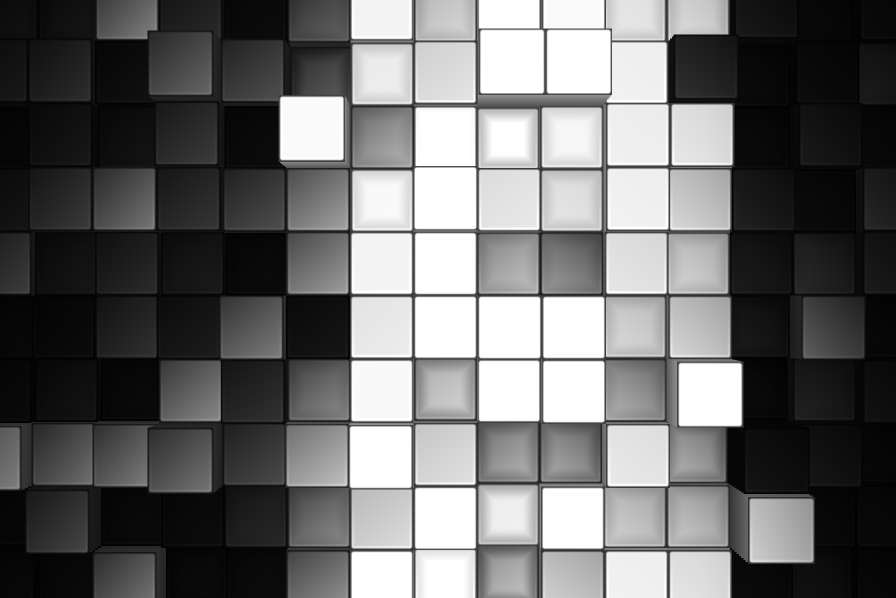
Give the GLSL for this background, as a WebGL 1 fragment shader.

```glsl
precision highp float;
uniform vec2 u_resolution;

#define PITCH 0.1065
#define ORIGIN vec2(0.049, 0.006)
#define DEPTH_STEP 0.008
#define REST_LEVEL 3.0
#define TOP_LEVEL 10
#define GAP 0.022
#define ROUNDING 0.04
#define WALL_SHADE 0.55
#define SEED 3.7

float hash(vec2 p) {
  return fract(sin(dot(p, vec2(127.1, 311.7)) + SEED) * 43758.5453);
}

// Overrides tone and level of a single feature block
void feature(inout vec2 block, vec2 cell, vec2 at, float tone, float level) {
  vec2 d = abs(cell - at);
  if (max(d.x, d.y) < 0.5) block = vec2(tone, level);
}

// Block in a cell: x = tone, y = height level
vec2 blockAt(vec2 cell) {
  float h = hash(cell);
  float h2 = hash(cell + 41.3);

  // Bright vertical band, soft on the left and abrupt on the right
  float band = smoothstep(-4.0, -1.6, cell.x) * step(cell.x, 3.5);
  band *= mix(1.0, 0.78, smoothstep(0.0, 3.0, cell.x));
  float dark = 0.035 + 0.36 * pow(h2, 4.0);
  float bright = 1.12 - 0.65 * h * h;
  vec2 block = vec2(mix(dark, bright, band), floor(6.0 * mix(1.0 - h, h2, 0.5)));

  // Raised light blocks
  feature(block, cell, vec2(-3.0, 2.0), 0.98, 9.0);
  feature(block, cell, vec2(0.0, 3.0), 1.08, 9.0);
  feature(block, cell, vec2(1.0, 3.0), 1.08, 9.0);
  feature(block, cell, vec2(3.0, -2.0), 1.05, 8.0);
  feature(block, cell, vec2(4.0, -4.0), 0.8, 10.0);
  feature(block, cell, vec2(-8.0, -3.0), 0.62, 6.0);
  // Grey and black blocks
  feature(block, cell, vec2(-5.0, 3.0), 0.28, 8.0);
  feature(block, cell, vec2(-5.0, -3.0), 0.32, 8.0);
  feature(block, cell, vec2(-3.0, -1.0), 0.06, 3.0);
  feature(block, cell, vec2(3.0, 3.0), 0.13, 6.0);
  feature(block, cell, vec2(4.0, -3.0), 0.06, 8.0);
  return block;
}

// Front face: gradient, recess shadow, lit rim and dark gap
float faceShade(vec2 q, vec2 cell, vec2 block) {
  float tone = block.x;
  vec2 fromEdge = 0.5 - abs(q - 0.5);
  float edge = min(fromEdge.x, fromEdge.y);

  // Darker faces carry the stronger sheen toward the bright band
  float across = cell.x < 0.5 ? q.x : 1.0 - q.x;
  float sheen = 0.55 + 0.4 * across + 0.5 * (1.0 - q.y);
  float shade = tone * mix(sheen, 1.0, smoothstep(0.3, 1.0, tone));

  float recess = clamp(1.0 - block.y / REST_LEVEL, 0.0, 1.0);
  shade *= 1.0 - 0.45 * recess * (1.0 - smoothstep(0.0, 0.3, edge));

  float rim = smoothstep(GAP, 0.045, edge) * (1.0 - smoothstep(0.045, 0.08, edge));
  shade += rim * (0.02 + 0.12 * tone) * (1.0 - q.y);

  vec2 corner = abs(q - 0.5) - 0.5 + GAP + ROUNDING;
  float box = length(max(corner, 0.0)) + min(max(corner.x, corner.y), 0.0) - ROUNDING;
  return mix(shade, tone * 0.25, smoothstep(-0.02, 0.015, box));
}

// Walks from the nearest level down until a block is met
float scene(vec2 p) {
  float shade = 0.0;
  for (int k = TOP_LEVEL; k >= 0; k--) {
    float level = float(k);
    float scale = 1.0 + (level - REST_LEVEL) * DEPTH_STEP;
    vec2 g = (p / scale - ORIGIN) / PITCH;
    vec2 cell = floor(g);
    vec2 block = blockAt(cell);
    if (block.y > level - 0.5) {
      float below = block.y - level;
      if (below < 0.5) shade = faceShade(g - cell, cell, block);
      else shade = block.x * WALL_SHADE * (1.0 - 0.06 * below);
      break;
    }
  }
  // Falloff toward the far sides
  return shade * (1.0 - 0.4 * smoothstep(0.4, 0.8, abs(p.x)));
}

void main() {
  // Four samples smooth the edges
  float shade = 0.0;
  for (int i = 0; i < 4; i++) {
    float n = float(i);
    vec2 offset = vec2(mod(n, 2.0), floor(n / 2.0)) * 0.5 - 0.25;
    vec2 p = (gl_FragCoord.xy + offset - 0.5 * u_resolution) / u_resolution.y;
    shade += 0.25 * clamp(scene(p), 0.0, 1.0);
  }
  gl_FragColor = vec4(vec3(shade), 1.0);
}
```
